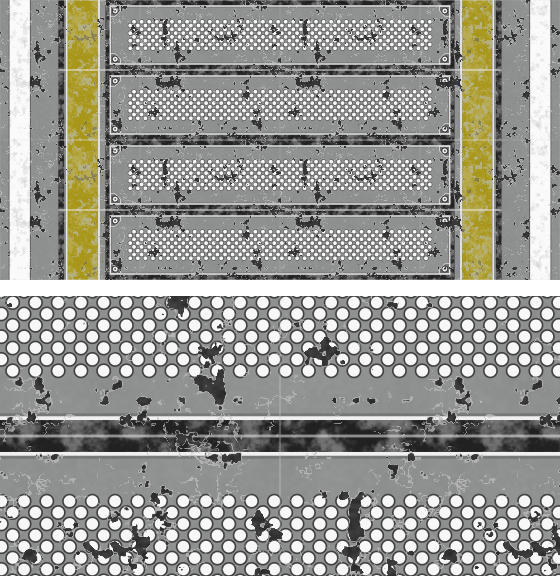
Top: the whole. Bottom: its middle third, enlarged.
Reproduce this texture procedurally as a Shadertoy shader.

```glsl
// Worn metal walkway: four perforated, bolted plates stacked between
// yellow hazard strips and white edge stripes, mirrored left to right.
// Canvas is 384 units high (96 per plate); wear is noise tiling every 192.

float px; // size of one output pixel in canvas units

float hash(vec2 p) {
    vec3 q = fract(p.xyx * vec3(0.1031, 0.103, 0.0973));
    q += dot(q, q.yzx + 33.33);
    return fract((q.x + q.y) * q.z);
}

// Value noise over the unit square, repeating with the given cell count
float noise(vec2 p, float cells) {
    p *= cells;
    vec2 i = floor(p), f = fract(p);
    f = f * f * (3.0 - 2.0 * f);
    vec2 a = mod(i, cells), b = mod(i + 1.0, cells);
    return mix(mix(hash(a), hash(vec2(b.x, a.y)), f.x),
               mix(hash(vec2(a.x, b.y)), hash(b), f.x), f.y);
}

// Ragged sum of octaves
float fbm(vec2 p, float cells) {
    float sum = 0.0, amp = 1.0, total = 0.0;
    for (int i = 0; i < 4; i++) {
        sum += amp * noise(p, cells);
        total += amp;
        cells *= 2.0;
        amp *= 0.6;
    }
    return sum / total;
}

// Antialiased coverage: inside a distance, and between two limits
float fill(float d) { return clamp(0.5 - d / px, 0.0, 1.0); }
float band(float x, float lo, float hi) { return fill(x - hi) - fill(x - lo); }

void mainImage(out vec4 fragColor, in vec2 fragCoord) {
    px = 384.0 / iResolution.y;
    vec2 p = fragCoord * px;
    float centerX = 0.5 * iResolution.x * px;
    vec2 q = vec2(p.x - centerX, mod(p.y, 96.0) - 48.0);
    float side = abs(q.x);

    // Wear fields
    vec2 tile = vec2(q.x, p.y) / 192.0;
    float cloud = fbm(tile, 7.0);
    float mottle = fbm(tile + 0.13, 30.0);
    float grain = noise(tile, 96.0) - 0.5;
    float patches = noise(tile + 0.37, 9.0) - 0.5;
    float chips = fbm(tile + 0.37, 22.0) + 0.35 * patches;
    float veins = fbm(tile + 0.71, 24.0);

    // Base metal and dark channels
    vec3 steel = vec3(0.56, 0.57, 0.565) + 0.04 * (cloud - 0.5) + 0.02 * grain;
    vec3 soot = vec3(mix(0.13, 0.45, smoothstep(0.3, 0.75, mottle)));
    vec3 paint = vec3(0.94);
    vec3 col = steel;
    col = mix(col, soot, fill(side - 239.0));
    col = mix(col, soot, band(side, 296.0, 304.0));

    // Yellow strips with light borders, then white stripes
    vec3 yellow = mix(vec3(0.66, 0.59, 0.1), vec3(0.72, 0.67, 0.32),
                      smoothstep(0.3, 0.7, cloud + 0.3 * grain));
    yellow = mix(yellow, vec3(0.71, 0.69, 0.5), smoothstep(0.55, 0.66, mottle));
    float strip = band(side, 250.0, 291.0);
    col = mix(col, yellow, strip);
    float border = band(side, 247.0, 249.5) + band(side, 291.5, 293.5);
    col = mix(col, paint, 0.9 * border);
    col = mix(col, vec3(0.3), 0.7 * band(side, 238.6, 240.0));
    float stripe = band(side, 343.0, 371.0);
    col = mix(col, vec3(0.3), band(side, 342.0, 372.0));
    col = mix(col, vec3(0.98) - 0.1 * smoothstep(0.5, 0.8, mottle), stripe);

    // Seams between rows: every second one is fainter
    float oddSeam = mod(floor(p.y / 96.0 + 0.5), 2.0);
    float seam = fill(abs(48.0 - abs(q.y)) - 0.7) * fill(side - 304.0);
    col = mix(col, paint, seam * mix(0.4, 0.9, oddSeam));

    // Plate with a bright outline
    vec2 inset = vec2(233.0, 40.0) - abs(q);
    float plate = -min(inset.x, inset.y);
    col = mix(col, steel, fill(plate));
    col = mix(col, vec3(0.3), 0.35 * band(plate, -2.4, -1.0));

    // Chamfered corner brackets with square-centred bolts
    float corner = max(max(inset.x, inset.y) - 15.0,
                       (inset.x + inset.y - 22.0) * 0.707);
    corner = max(corner, plate);
    col = mix(col, vec3(0.42), fill(corner));
    col = mix(col, vec3(0.85), band(corner, -1.3, 0.0));
    col = mix(col, paint, band(plate, -1.0, 0.7));
    vec2 bolt = abs(inset - 7.0);
    col = mix(col, vec3(0.15), fill(length(bolt) - 4.6));
    col = mix(col, paint, fill(length(bolt) - 3.4));
    col = mix(col, vec3(0.3), fill(max(bolt.x, bolt.y) - 1.1));

    // Staggered holes: a square lattice turned by 45 degrees
    vec2 cell = floor(vec2(q.x + q.y, q.x - q.y) / 10.4 + vec2(0.0, 0.5));
    cell.x += 0.5;
    vec2 hole = vec2(cell.x + cell.y, cell.x - cell.y) * 5.2;
    float inField = step(abs(hole.x), 206.0) * step(abs(hole.y), 19.0);
    float radius = length(q - hole);
    col = mix(col, vec3(0.25), inField * fill(radius - 3.4));
    float opening = inField * fill(radius - 2.65);
    col = mix(col, vec3(0.97), opening);

    // Faint joints of the wear tile
    vec2 joint = abs(fract(tile + 0.5) - 0.5) * 192.0;
    col = mix(col, vec3(0.8), 0.3 * fill(min(joint.x, joint.y) - 0.5));

    // Pale squiggles, then small ragged chips with light rims
    float exposed = (1.0 - 0.93 * stripe) * (1.0 - 0.65 * strip);
    float scratch = (1.0 - smoothstep(0.008, 0.03, abs(veins - 0.57)))
                  * smoothstep(0.5, 0.58, fbm(tile + 0.2, 12.0));
    col = mix(col, vec3(0.75), 0.75 * scratch * exposed * (1.0 - opening));
    float rim = smoothstep(0.685, 0.705, chips);
    col = mix(col, vec3(0.75), 0.7 * rim * exposed * (1.0 - opening));
    float chip = smoothstep(0.715, 0.74, chips);
    col = mix(col, vec3(0.18) + 0.1 * grain, 0.95 * chip * exposed);

    fragColor = vec4(clamp(col, 0.0, 1.0), 1.0);
}
```
